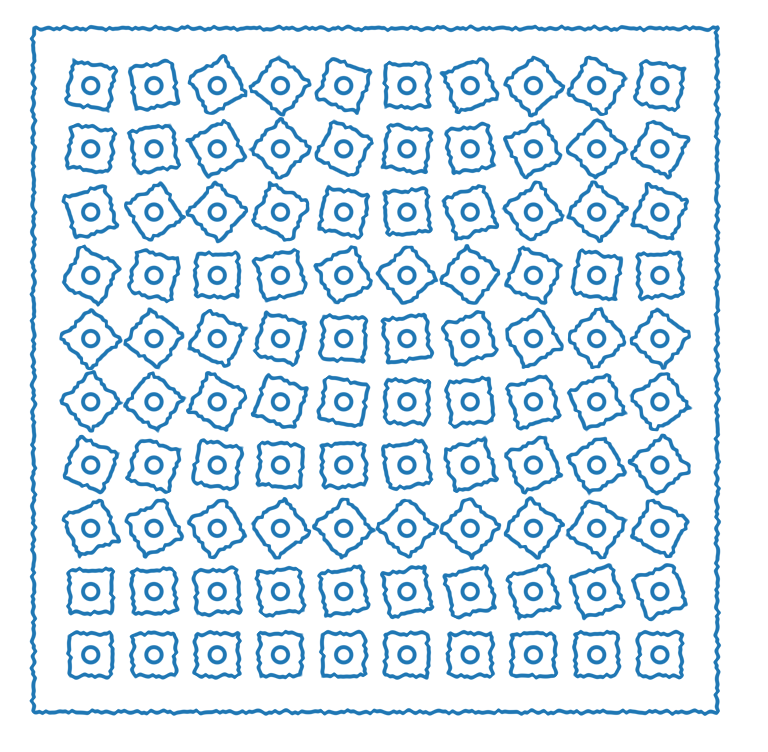
Give the GLSL for this pattern, as a Shadertoy shader.

```glsl
#define COUNT 10.0
#define PITCH 0.0841
#define CENTER vec2(0.4887, 0.5077)
#define TILE_HALF 0.336
#define FRAME_HALF 5.405
#define RING_RADIUS 0.121
#define LINE_HALF 0.031
#define WOBBLE 0.028
#define TURN_STEP 0.03878
#define INK vec3(0.122, 0.467, 0.706)

float hash(vec2 p) {
    return fract(sin(dot(p, vec2(41.3, 289.1))) * 4375.85);
}

// Layered sines along one edge, with phases picked by a seed
float tremor(float t, float seed) {
    float a = 6.2832 * seed;
    return 0.35 * sin(12.7 * t + a * 3.0)
         + 0.40 * sin(26.3 * t + a * 7.0 + 0.9 * sin(9.1 * t + a))
         + 0.32 * sin(44.9 * t + a * 13.0 + 1.3 * sin(15.7 * t + a * 5.0));
}

// Distance to a square outline whose four edges tremble independently
float shakySquare(vec2 p, float halfSide, float corner, vec2 id) {
    vec2 side = step(0.0, p);
    float seedX = hash(id + vec2(0.31, 0.17) + side.x * 0.43);
    float seedY = hash(id + vec2(0.73, 0.59) + side.y * 0.37);
    p += WOBBLE * vec2(tremor(p.y, seedX), tremor(p.x, seedY));
    vec2 q = abs(p) - halfSide + corner;
    float d = length(max(q, 0.0)) + min(max(q.x, q.y), 0.0) - corner;
    return abs(d);
}

// The turn per tile grows with the row and accumulates over all tiles
float tileAngle(vec2 id) {
    return TURN_STEP * id.y * (id.x + 0.5 * COUNT * (id.y - 1.0));
}

float tile(vec2 p, vec2 id) {
    float ring = abs(length(p) - RING_RADIUS);
    float a = tileAngle(id);
    float c = cos(a), s = sin(a);
    vec2 turned = vec2(c * p.x + s * p.y, c * p.y - s * p.x);
    return min(ring, shakySquare(turned, TILE_HALF, 0.045, id));
}

void mainImage(out vec4 fragColor, in vec2 fragCoord) {
    float cellPixels = iResolution.y * PITCH;
    vec2 p = (fragCoord - iResolution.xy * CENTER) / cellPixels;

    // Border
    float d = shakySquare(p, FRAME_HALF, 0.02, vec2(-7.0, -3.0));

    // Four nearest tiles, so corners may cross cell limits
    vec2 grid = p + 0.5 * COUNT;
    vec2 base = floor(grid - 0.5);
    for (int j = 0; j < 2; j++) {
        for (int i = 0; i < 2; i++) {
            vec2 id = clamp(base + vec2(i, j), 0.0, COUNT - 1.0);
            d = min(d, tile(grid - id - 0.5, id));
        }
    }

    // Ink with soft edges
    float soft = 0.8 / cellPixels;
    float ink = 1.0 - smoothstep(LINE_HALF - soft, LINE_HALF + soft, d);
    fragColor = vec4(mix(vec3(1.0), INK, ink), 1.0);
}
```
